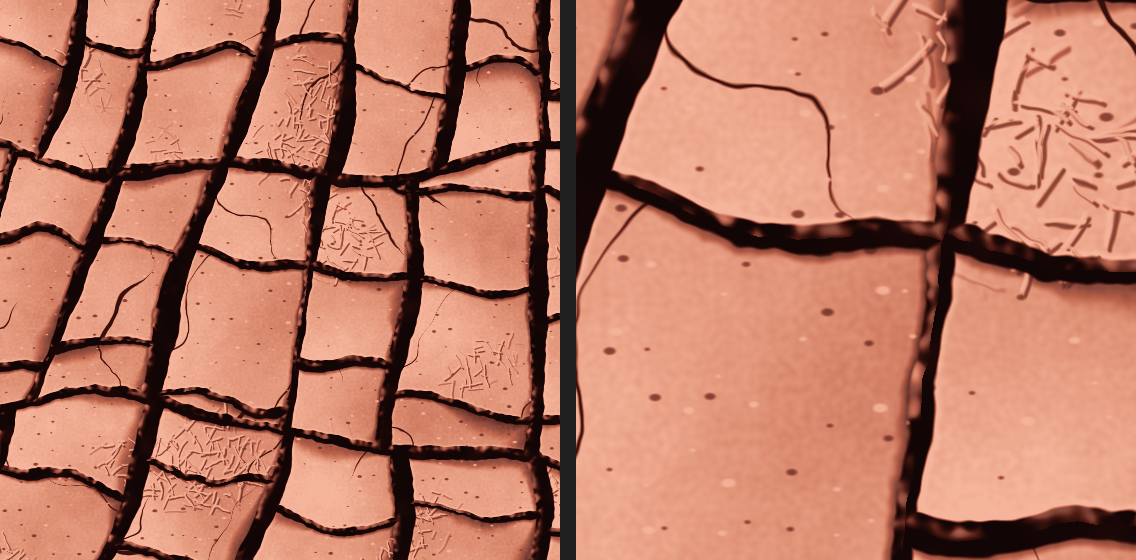
Left: the whole. Right: its middle third, enlarged.
Write a WebGL 1 fragment shader that draws this texture.

```glsl
precision highp float;
// Sunlit red mud, dried into plates with deep cracks, hairlines and straw.
uniform vec2 u_resolution;

const vec3 PIT = vec3(0.07, 0.02, 0.02);
const vec3 UMBER = vec3(0.30, 0.10, 0.07);
const vec3 RUST = vec3(0.53, 0.28, 0.23);
const vec3 BRICK = vec3(0.73, 0.38, 0.29);
const vec3 CLAY = vec3(0.87, 0.56, 0.45);
const vec3 PALE = vec3(0.96, 0.71, 0.61);
const float BANDS = 1.7;         // cracks per canvas side
const float COLUMNS = 5.0;
const float ROWS = 5.2;
const float HAIRLINES = 5.0;
const float BAND_GAP = 0.010;    // half widths of the cracks
const float COLUMN_GAP = 0.0145;
const float ROW_GAP = 0.007;
const float LEAN = 0.38;         // tilt of the upright cracks at the left
const float SOFT = 0.0013;       // edge softness

vec2 hash2(vec2 p) {
  vec3 q = fract(p.xyx * vec3(0.1031, 0.1030, 0.0973));
  q += dot(q, q.yzx + 33.33);
  return fract((q.xx + q.yz) * q.zy);
}

float corner(vec2 i, vec2 f, vec2 o) { return dot(hash2(i + o) * 2.0 - 1.0, f - o); }

float gradientNoise(vec2 p) {
  vec2 i = floor(p), f = p - i, e = vec2(0.0, 1.0);
  vec2 u = f * f * f * (f * (f * 6.0 - 15.0) + 10.0);
  return mix(mix(corner(i, f, e.xx), corner(i, f, e.yx), u.x),
             mix(corner(i, f, e.xy), corner(i, f, e.yy), u.x), u.y);
}

// Wavy position of crack number i at distance s along it.
float crackLine(float i, float s, float seed) {
  float offset = 0.45 * (hash2(vec2(i, seed)).x - 0.5);
  return i + offset + 0.4 * gradientNoise(vec2(s, i * 5.37 + seed * 3.71));
}

// Strip index, then distances to its lower and upper crack.
vec3 splitStrips(float t, float s, float seed) {
  float i = floor(t);
  float a = crackLine(i, s, seed), b = crackLine(i + 1.0, s, seed);
  if (t < a) { i -= 1.0; b = a; a = crackLine(i, s, seed); }
  else if (t >= b) { i += 1.0; a = b; b = crackLine(i + 1.0, s, seed); }
  return vec3(i, t - a, b - t);
}

vec3 clayRamp(float tone) {
  float t = clamp(tone, 0.0, 1.0) * 5.0;
  vec3 c = mix(PIT, UMBER, min(t, 1.0));
  c = mix(c, RUST, clamp(t - 1.0, 0.0, 1.0));
  c = mix(c, BRICK, clamp(t - 2.0, 0.0, 1.0));
  c = mix(c, CLAY, clamp(t - 3.0, 0.0, 1.0));
  return mix(c, PALE, clamp(t - 4.0, 0.0, 1.0));
}

// Coverage of short bent stalks, gathered in clumps.
float straw(vec2 p, float scale) {
  float cover = 0.0;
  for (int n = 0; n < 9; n++) {
    float m = float(n), j = floor(m / 3.0);
    vec2 cell = floor(p * scale) + vec2(m - 3.0 * j, j) - 1.0;
    vec2 h = hash2(cell + scale), k = hash2(cell + scale + 57.3);
    vec2 axis = vec2(cos(6.283 * k.x), sin(6.283 * k.x)), r = p * scale - cell - h;
    float along = dot(r, axis), side = dot(r, vec2(-axis.y, axis.x));
    side += 0.25 * (h.x - 0.5) * along * along;
    float d = length(vec2(max(abs(along) - 0.2 - 0.6 * k.y, 0.0), side)) / scale;
    float clump = smoothstep(0.20, 0.28, gradientNoise((cell + 0.5) / scale * 5.0 + 3.7));
    cover = max(cover, clump * (1.0 - smoothstep(0.0002, 0.0024, d)));
  }
  return cover;
}

// Scattered pits and crumbs.
float specks(vec2 p, float scale) {
  vec2 cell = floor(p * scale), h = hash2(cell + scale), k = hash2(cell + scale + 19.7);
  vec2 r = (fract(p * scale) - 0.25 - 0.5 * h) / scale;
  float d = length(r * vec2(0.75, 1.2)) - 0.0008 - 0.0022 * k.x * k.x;
  return step(k.y, 0.3) * (1.0 - smoothstep(-0.001, 0.0015, d));
}

void main() {
  vec2 uv = gl_FragCoord.xy / u_resolution.y;
  float broad = gradientNoise(uv * 4.0 + 8.3), rough = gradientNoise(uv * 85.0);
  vec2 ragged = vec2(gradientNoise(uv * 26.0), gradientNoise(uv * 26.0 + 41.7));
  vec2 p = uv + 0.007 * ragged + 0.0025 * rough;

  // Bands hold columns, columns hold rows.
  vec3 band = splitStrips(p.y * BANDS - 0.36 + 0.14 * p.x, p.x * 2.3, 4.0);
  float leaned = p.x - LEAN * (1.0 - p.x) * (p.y - 0.5);
  vec3 column = splitStrips(leaned * COLUMNS + 0.3, p.y * 3.0, band.x * 9.0 + 2.0);
  float seed = column.x * 7.1 + band.x * 13.7;
  vec3 row = splitStrips((p.y + 0.13 * p.x) * ROWS, p.x * 6.0, seed);
  vec2 sides = column.yz / COLUMNS - COLUMN_GAP * (1.0 + 1.3 * broad);
  vec2 ends = min(band.yz / BANDS - BAND_GAP * (1.0 + 0.8 * broad),
                  row.yz / ROWS - ROW_GAP * (1.0 - 1.2 * broad));
  float gap = min(min(sides.x, sides.y), min(ends.x, ends.y));

  // Plates darken to the upper right, with shaded lips and bright rims.
  vec2 place = vec2(column.y, row.y) / vec2(column.y + column.z, row.y + row.z);
  float tone = 0.99 - dot(place, vec2(0.14, 0.11)) + 0.22 * gradientNoise(uv * 6.0);
  tone += 0.07 * gradientNoise(uv * 190.0) + 0.05 * gradientNoise(uv * 40.0);
  float lip = 0.007 + 0.07 * max(gradientNoise(uv * 6.0 + 21.3), 0.0);
  tone -= 0.42 * (1.0 - smoothstep(0.0, lip, min(sides.y, ends.y)));
  tone += 0.12 * (1.0 - smoothstep(0.0, 0.006, min(sides.x, ends.x)));

  // Hairlines open and close along their way.
  vec2 h = hash2(vec2(seed, row.x)), dir = vec2(cos(3.1416 * h.x), sin(3.1416 * h.x));
  vec3 hair = splitStrips(dot(p, dir) * HAIRLINES + h.y, dot(p, vec2(-dir.y, dir.x)) * 11.0, h.y * 50.0);
  float opening = smoothstep(-0.22, 0.2, gradientNoise(uv * 6.0 + 70.1));
  float hairWidth = mix(-0.0015, 0.0014, opening) + 0.003 * opening * step(0.72, h.y);
  float hairGap = min(hair.y, hair.z) / HAIRLINES - hairWidth;
  tone = mix(0.12, tone, smoothstep(-SOFT, SOFT, hairGap));

  // Debris over its shadows.
  vec2 shift = p + vec2(-0.003, 0.003);
  float shade = max(straw(shift, 34.0), straw(shift, 48.0));
  tone = mix(tone, 0.25, 0.8 * max(shade, specks(uv, 38.0)));
  tone = mix(tone, 1.0, 0.85 * max(max(straw(p, 34.0), straw(p, 48.0)), specks(uv, 44.0)));

  // Crumbly walls under the right and lower lips.
  float wall = smoothstep(-0.003, 0.003, min(sides.x, ends.y) - min(sides.y, ends.x));
  wall *= smoothstep(-0.15, 0.25, ragged.x + 0.6 * rough) * smoothstep(-0.013, -0.002, gap);
  float depth = wall * (0.42 + 0.7 * rough) + 0.08 * max(ragged.y, 0.0);
  gl_FragColor = vec4(clayRamp(mix(depth, tone, smoothstep(-SOFT, SOFT, gap))), 1.0);
}
```
